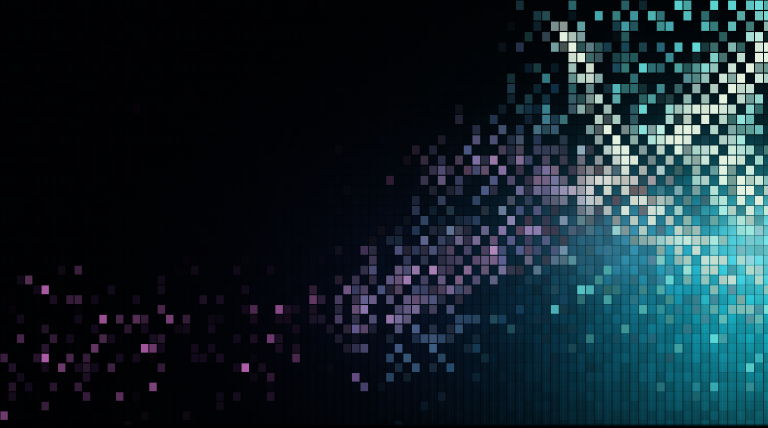
This background is drawn by a Shadertoy shader. Its source:

```glsl
// Mosaic of small tiles drifting out of darkness toward a cyan glow at the right.
// A slightly stretched grid is filled by hashed thresholds against soft density
// fields; capsule-shaped glows steer where lilac, blue and cream tiles gather.

float hash(vec2 p) {
    vec3 q = fract(vec3(p.xyx) * 0.1031);
    q += dot(q, q.yzx + 33.33);
    return fract((q.x + q.y) * q.z);
}

// Gaussian falloff around an elliptical centre
float blob(vec2 p, vec2 centre, vec2 size) {
    vec2 q = (p - centre) / size;
    return exp(-dot(q, q));
}

// Gaussian falloff around a segment, corrected for the wide canvas
float streak(vec2 p, vec2 a, vec2 b, float radius) {
    vec2 wide = vec2(1.79, 1.0);
    vec2 pa = (p - a) * wide, ba = (b - a) * wide;
    float d = length(pa - ba * clamp(dot(pa, ba) / dot(ba, ba), 0.0, 1.0));
    return exp(-d * d / (radius * radius));
}

vec3 backdrop(vec2 p) {
    vec3 col = vec3(0.004, 0.006, 0.014);
    col += vec3(0.015, 0.022, 0.065) * blob(p, vec2(0.52, 0.32), vec2(0.2, 0.28));
    col += vec3(0.01, 0.12, 0.19) * blob(p, vec2(0.88, 0.3), vec2(0.27, 0.42));
    float height = p.y < 0.38 ? 0.4 : 0.26;
    col += vec3(0.07, 0.60, 0.60) * blob(p, vec2(1.02, 0.38), vec2(0.23, height));
    col += vec3(0.16, 0.16, 0.20) * blob(p, vec2(0.81, 0.45), vec2(0.1, 0.12));
    col += vec3(0.38, 0.22, 0.18) * blob(p, vec2(1.0, 0.43), vec2(0.06, 0.11));
    return col;
}

void mainImage(out vec4 fragColor, in vec2 fragCoord) {
    vec2 uv = fragCoord / iResolution.xy;

    // Grid whose pitch grows gently toward the upper right
    vec2 grid = vec2(93.7, 45.0) * uv - vec2(4.2, 2.2) * uv * uv + vec2(0.0, 0.2);
    vec2 pitch = 1.0 / (vec2(93.7, 45.0) - vec2(8.4, 4.4) * uv);
    vec2 cell = floor(grid);
    vec2 c = uv + (cell + 0.5 - grid) * pitch;
    vec2 pixel = 1.0 / (pitch * iResolution.xy);
    vec2 inside = clamp((0.445 - abs(grid - cell - 0.5)) / pixel + 0.5, 0.0, 1.0);
    float tileMask = inside.x * inside.y;

    float pick = hash(cell + 7.0);
    float tone = hash(cell + 91.0);
    float tint = hash(cell + 173.0);
    float checker = mod(cell.x + cell.y, 2.0);

    // Where each family of tiles gathers
    float edge = mix(0.45, 0.66, smoothstep(0.25, 0.95, c.y));
    float right = smoothstep(edge - 0.06, edge + 0.1, c.x);
    float ridge = (c.y - 0.17 - 0.2 * c.x) / 0.13;
    float trail = exp(-ridge * ridge) * (1.0 - right);
    float steel = streak(c, vec2(0.55, 0.13), vec2(0.58, 0.3), 0.09);
    float lilac = max(streak(c, vec2(0.48, 0.29), vec2(0.70, 0.46), 0.09),
                      streak(c, vec2(0.60, 0.62), vec2(0.83, 0.56), 0.09));
    float cream = streak(c, vec2(0.735, 0.92), vec2(0.765, 0.83), 0.035);
    cream = max(cream, streak(c, vec2(0.775, 0.75), vec2(0.82, 0.62), 0.04));
    cream = max(cream, streak(c, vec2(1.0, 0.88), vec2(0.88, 0.67), 0.07));
    cream = max(cream, streak(c, vec2(0.94, 0.62), vec2(0.98, 0.54), 0.09));
    cream = max(cream, 0.8 * streak(c, vec2(0.79, 0.56), vec2(0.97, 0.34), 0.07));

    // Chance of a lit tile, favouring alternate cells
    float density = 0.44 * right * smoothstep(0.02, 0.42, c.y);
    density += 0.30 * trail + 0.25 * lilac + 0.30 * cream + 0.3 * steel;
    density *= 0.6 + 0.8 * checker;
    float lit = smoothstep(-0.02, 0.06, density - pick);

    // Tile colour
    vec3 teal = mix(vec3(0.05, 0.19, 0.28), vec3(0.32, 0.75, 0.74),
                    smoothstep(0.58, 1.0, c.x + 0.3 * (tint - 0.5)));
    teal *= 0.45 + 0.75 * tone;
    vec3 plum = mix(vec3(0.07, 0.04, 0.10), vec3(0.72, 0.38, 0.69), pow(tone, 5.0));
    plum *= 0.35 + 0.65 * smoothstep(0.5, 0.3, c.y);
    vec3 tile = mix(plum, teal, right);
    tile = mix(tile, vec3(0.22, 0.34, 0.49) * (0.35 + 0.8 * tone), 0.8 * steel);
    vec3 pinkish = mix(vec3(0.38, 0.42, 0.64), vec3(0.80, 0.56, 0.79), tint);
    pinkish = mix(pinkish, vec3(0.90, 0.74, 0.80), smoothstep(0.68, 0.84, c.x));
    tile = mix(tile, pinkish * (0.4 + 0.6 * tone), lilac * 0.9);
    tile = mix(tile, vec3(0.90, 0.95, 0.88), cream * smoothstep(0.1, 0.5, tone + 0.2 * cream));

    // Unlit cells keep a faint variation and fine seams, strongest low down
    vec3 col = backdrop(uv);
    float low = smoothstep(0.65, 0.1, uv.y);
    col *= 0.88 + 0.2 * tone;
    col *= 1.0 - (1.0 - inside.x) * mix(0.25, 0.45, low);
    col *= 1.0 - (1.0 - inside.y) * mix(0.3, 0.08, low);
    float shine = smoothstep(0.36, 0.44, fract(grid.x)) * smoothstep(0.54, 0.46, fract(grid.x));
    col += vec3(0.01, 0.03, 0.04) * shine * low * smoothstep(0.3, 0.8, uv.x);

    col = mix(col, max(tile, col * 0.9), lit * tileMask);
    col *= smoothstep(0.002, 0.012, uv.y);
    fragColor = vec4(clamp(col, 0.0, 1.0), 1.0);
}
```
